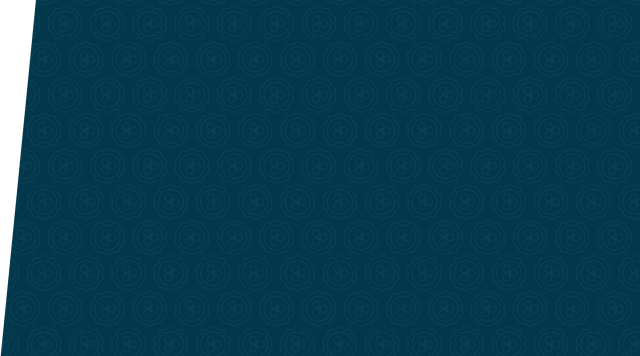
Reproduce this pattern procedurally as a WebGL 2 fragment shader.

```glsl
#version 300 es
precision highp float;

uniform vec2 u_resolution;
out vec4 outColor;

// Lengths are fractions of the canvas height
const vec3 GROUND = vec3(0.012, 0.216, 0.294);
const vec3 LINE = vec3(0.055, 0.255, 0.330);
const vec3 MARGIN = vec3(1.0);
const vec2 PITCH = vec2(0.1187, 0.1001);
const vec2 FIRST_CENTRE = vec2(0.1831, 0.9335);
const float SCALLOP_RADIUS = 0.0470;
const float SCALLOP_DEPTH = 0.0024;
const float SCALLOPS = 10.0;
const float RING_RADIUS = 0.0350;
const float LOBE_OFFSET = 0.0138;
const float LOBE_RADIUS = 0.0098;
const float LINE_WIDTH = 0.0026;
const float SPOKE_LENGTH = 0.0085;
const float TINT_VARIATION = 0.012;
const float EDGE_BOTTOM = 0.002;
const float EDGE_TOP = 0.101;
const float TAU = 6.2831853;

float hash(vec2 cell) {
    vec3 q = fract(vec3(cell.xyx) * 0.1031);
    q += dot(q, q.yzx + 33.33);
    return fract((q.x + q.y) * q.z);
}

float stroke(float dist, float pixel) {
    float halfWidth = 0.5 * LINE_WIDTH;
    return 1.0 - smoothstep(halfWidth - 0.6 * pixel, halfWidth + 0.6 * pixel, abs(dist));
}

float segment(vec2 p, vec2 end) {
    return length(p - end * clamp(dot(p, end) / dot(end, end), 0.0, 1.0));
}

// Scalloped rim, its distance corrected by the slope of the wave
float scallop(vec2 p) {
    float r = max(length(p), 0.001);
    float phase = SCALLOPS * atan(p.x, p.y);
    float slope = SCALLOP_DEPTH * SCALLOPS * sin(phase) / r;
    return (r - SCALLOP_RADIUS - SCALLOP_DEPTH * cos(phase)) / sqrt(1.0 + slope * slope);
}

// Softly five-sided petal outline, pointing along axis
float petal(vec2 p, vec2 axis) {
    vec2 q = vec2(dot(p, axis), dot(p, vec2(-axis.y, axis.x)));
    q.x -= LOBE_OFFSET;
    float angle = atan(q.y, q.x + 1e-6);
    return length(q) - LOBE_RADIUS * (1.0 + 0.06 * cos(5.0 * angle));
}

float rosette(vec2 p, float pixel) {
    float ink = max(stroke(scallop(p), pixel), stroke(length(p) - RING_RADIUS, pixel));
    // Trefoil with spokes between its petals
    for (int i = 0; i < 3; i++) {
        float angle = TAU * float(i) / 3.0;
        vec2 axis = vec2(cos(angle), sin(angle));
        ink = max(ink, stroke(petal(p, axis), pixel));
        ink = max(ink, stroke(segment(p, -axis * SPOKE_LENGTH), pixel));
    }
    return ink;
}

void main() {
    float pixel = 1.0 / u_resolution.y;
    vec2 uv = gl_FragCoord.xy * pixel;

    // Staggered rows
    vec2 grid = (uv - FIRST_CENTRE) / PITCH;
    float row = floor(grid.y + 0.5);
    grid.x += 0.5 * mod(row, 2.0);
    vec2 cell = floor(grid + 0.5);
    vec2 p = (grid - cell) * PITCH;

    // Faint warm or cool shift per rosette
    float shift = (hash(cell + 40.0) - 0.5) * TINT_VARIATION;
    vec3 ink = LINE + shift * vec3(1.0, 0.2, -0.6);
    vec3 color = mix(GROUND, ink, rosette(p, pixel));

    // Slanted margin
    float lean = EDGE_TOP - EDGE_BOTTOM;
    float edge = (uv.x - EDGE_BOTTOM - lean * uv.y) / sqrt(1.0 + lean * lean);
    color = mix(MARGIN, color, smoothstep(-0.7 * pixel, 0.7 * pixel, edge));

    outColor = vec4(color, 1.0);
}
```
